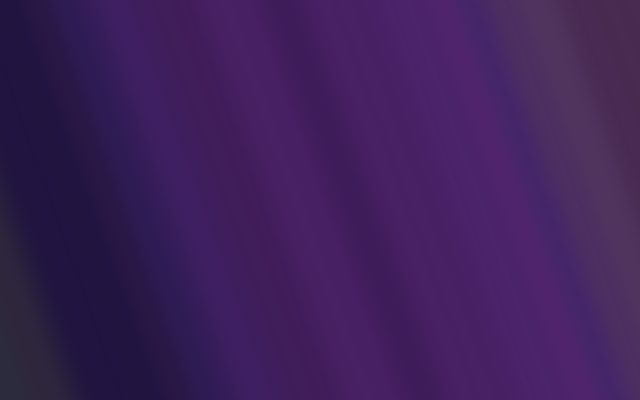
Write a Shadertoy shader that draws this background.

```glsl
// Soft diagonal folds of violet light, from dark indigo at left to dusty mauve at right.

// Lengths are in canvas heights; fold positions are measured along the top edge.
const float SLANT = 0.36;
const float STREAK_DENSITY = 55.0;
const float STREAK_STRENGTH = 0.005;

const vec3 SLATE      = vec3(0.17, 0.17, 0.24);
const vec3 ASH        = vec3(0.18, 0.15, 0.235);
const vec3 MIDNIGHT   = vec3(0.128, 0.080, 0.250);
const vec3 DARK_PLUM  = vec3(0.160, 0.088, 0.270);
const vec3 INDIGO     = vec3(0.178, 0.105, 0.325);
const vec3 BLUE_GRAPE = vec3(0.245, 0.122, 0.380);
const vec3 SHADE      = vec3(0.250, 0.115, 0.350);
const vec3 VIOLET     = vec3(0.280, 0.125, 0.390);
const vec3 CREASE     = vec3(0.243, 0.110, 0.350);
const vec3 BRIGHT     = vec3(0.295, 0.138, 0.418);
const vec3 ORCHID     = vec3(0.308, 0.140, 0.422);
const vec3 BLUE_LINE  = vec3(0.270, 0.150, 0.410);
const vec3 MAUVE      = vec3(0.300, 0.180, 0.380);
const vec3 DUST       = vec3(0.318, 0.205, 0.370);
const vec3 WINE       = vec3(0.283, 0.165, 0.320);

float hash(float n) {
    return fract(sin(n * 127.1) * 43758.5453);
}

float noise(float x) {
    float cell = floor(x);
    return mix(hash(cell), hash(cell + 1.0), smoothstep(0.0, 1.0, x - cell));
}

// Blend towards the next fold colour between two positions.
void fold(inout vec3 color, vec3 next, float start, float end, float s) {
    color = mix(color, next, smoothstep(start, end, s));
}

void mainImage(out vec4 fragColor, in vec2 fragCoord) {
    vec2 p = fragCoord / iResolution.y;
    float s = p.x - SLANT * (1.0 - p.y);

    // Dark left side
    vec3 color = SLATE;
    fold(color, ASH,        -0.33, -0.23, s);
    fold(color, MIDNIGHT,   -0.23, -0.11, s);
    fold(color, DARK_PLUM,   0.02,  0.09, s);
    fold(color, INDIGO,      0.09,  0.16, s);
    fold(color, BLUE_GRAPE,  0.15,  0.29, s);

    // Violet folds around the central crease
    fold(color, SHADE,       0.29,  0.40, s);
    fold(color, VIOLET,      0.44,  0.56, s);
    fold(color, CREASE,      0.60,  0.70, s);
    fold(color, VIOLET,      0.71,  0.80, s);
    fold(color, BRIGHT,      0.88,  1.02, s);
    fold(color, ORCHID,      1.03,  1.11, s);

    // Blue line and mauve right side
    fold(color, BLUE_LINE,   1.11,  1.17, s);
    fold(color, MAUVE,       1.18,  1.25, s);
    fold(color, DUST,        1.25,  1.34, s);
    fold(color, WINE,        1.35,  1.44, s);

    // Faint streaks along the folds
    color += STREAK_STRENGTH * (noise(s * STREAK_DENSITY + 40.0) - 0.5);

    fragColor = vec4(color, 1.0);
}
```
